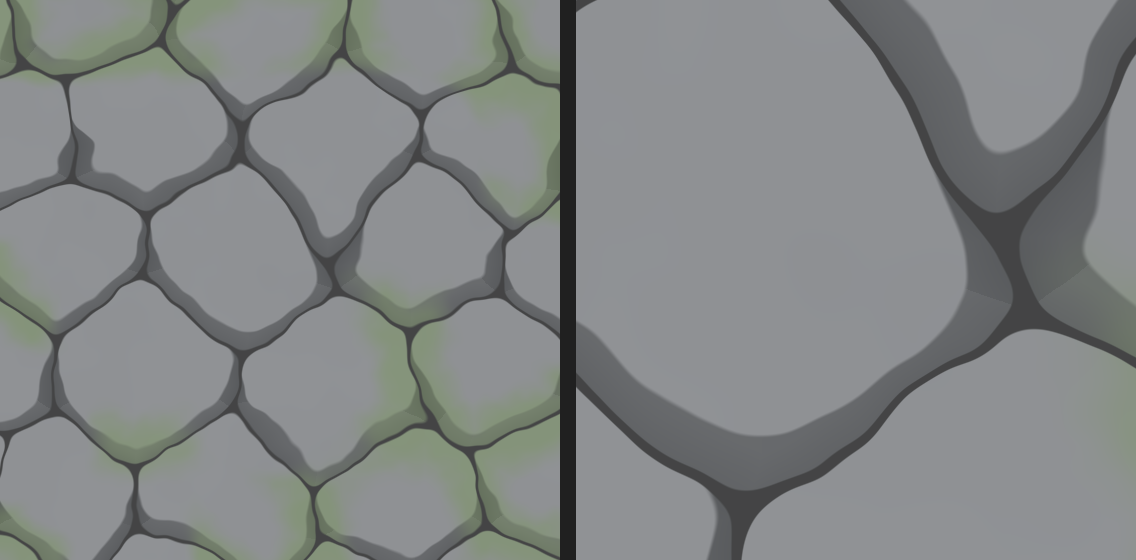
Left: the whole. Right: its middle third, enlarged.
Reproduce this texture procedurally as a Shadertoy shader.

```glsl
// Irregular grey flagstones with dark joints, bevelled lower edges and soft moss.
#define CELL vec2(0.292, 0.216)
#define JITTER 0.42
#define WARP 0.022
#define JOINT_WIDTH 0.0027
#define JOINT_ROUNDING 0.008
#define BEVEL_WIDTH 0.027
#define MOSS_DEPTH 0.085
#define STONE_COLOR vec3(0.562, 0.570, 0.582)
#define MOSS_COLOR vec3(0.520, 0.578, 0.480)
#define BEVEL_COLOR vec3(0.372, 0.380, 0.390)
#define MOSS_BEVEL_COLOR vec3(0.425, 0.470, 0.395)
#define JOINT_COLOR vec3(0.265, 0.268, 0.270)

float hash(vec2 p) {
    return fract(sin(dot(p, vec2(127.1, 311.7))) * 43758.5453);
}

float noise(vec2 p) {
    vec2 i = floor(p), f = fract(p);
    f = f * f * (3.0 - 2.0 * f);
    return mix(mix(hash(i), hash(i + vec2(1, 0)), f.x),
               mix(hash(i + vec2(0, 1)), hash(i + vec2(1, 1)), f.x), f.y);
}

float fbm(vec2 p) {
    return 0.55 * noise(p) + 0.3 * noise(p * 2.1 + 7.3) + 0.15 * noise(p * 4.3 + 3.1);
}

// Stone centre of a grid cell, with every other row shifted by half a stone
vec2 stoneCentre(vec2 cell) {
    vec2 jitter = vec2(hash(cell), hash(cell + 57.3)) - 0.5;
    float stagger = 0.5 * mod(cell.y, 2.0);
    return (cell + 0.5 + vec2(stagger, 0.0) + JITTER * jitter) * CELL;
}

void mainImage(out vec4 fragColor, in vec2 fragCoord) {
    vec2 p = fragCoord / iResolution.y;
    float pixel = 1.0 / iResolution.y;

    // Gently bent outlines
    vec2 bend = vec2(fbm(p * 9.0), fbm(p * 9.0 + 31.7)) - 0.5;
    vec2 q = p + WARP * 2.0 * bend;

    // Nearest stone
    vec2 base = floor(q / CELL);
    vec2 centre = vec2(0.0);
    float nearest = 1e5;
    for (int j = -2; j <= 2; j++)
    for (int i = -2; i <= 2; i++) {
        vec2 site = stoneCentre(base + vec2(i, j));
        float d = length(q - site);
        if (d < nearest) { nearest = d; centre = site; }
    }

    // Distance to its outline, rounded where joints meet
    float edge = 1e5, sum = 0.0;
    vec2 normal = vec2(0.0, 1.0);
    for (int j = -2; j <= 2; j++)
    for (int i = -2; i <= 2; i++) {
        vec2 site = stoneCentre(base + vec2(i, j));
        vec2 across = site - centre;
        if (dot(across, across) < 1e-6) continue;
        vec2 n = normalize(across);
        float d = dot(0.5 * (site + centre) - q, n);
        sum += exp(-d / JOINT_ROUNDING);
        if (d < edge) { edge = d; normal = n; }
    }
    float rounded = -JOINT_ROUNDING * log(sum);

    // Moss creeping outwards from some of the joints
    float patches = smoothstep(0.50, 0.66, noise(p * 4.2 + 11.0) + 0.15 * (fbm(p * 11.0) - 0.5));
    float reach = edge + 0.06 * (fbm(p * 13.0 + 5.0) - 0.5);
    float moss = patches * (1.0 - smoothstep(0.2 * MOSS_DEPTH, MOSS_DEPTH, reach));

    // Stone face with faint mottling
    vec3 color = mix(STONE_COLOR, MOSS_COLOR, moss);
    color += 0.012 * (fbm(p * 6.0 + 19.0) - 0.5);

    // Bevel on the lower and side edges, tapering towards the top
    vec2 facing = normalize((q - centre) / CELL + 1e-5);
    float lower = 1.0 - smoothstep(-0.4, 0.5, facing.y);
    float width = BEVEL_WIDTH * lower * (0.7 + 0.6 * noise(p * 13.0 + 2.0));
    float bevel = 1.0 - smoothstep(-0.001 - pixel, 0.001 + pixel, rounded - width);
    bevel *= smoothstep(0.0, 0.15, lower);
    vec3 bevelColor = mix(BEVEL_COLOR, MOSS_BEVEL_COLOR, moss);
    bevelColor += 0.04 * (smoothstep(0.3, 1.0, -normal.y) - 0.5);
    bevelColor += 0.03 * (clamp(edge / BEVEL_WIDTH, 0.0, 1.0) - 0.5);
    color = mix(color, bevelColor, bevel * 0.96);

    // Thin dark joints
    float jointWidth = JOINT_WIDTH * (0.8 + 0.4 * noise(p * 17.0));
    float joint = 1.0 - smoothstep(-pixel, pixel, rounded - jointWidth);
    color = mix(color, JOINT_COLOR, joint);

    fragColor = vec4(color, 1.0);
}
```
